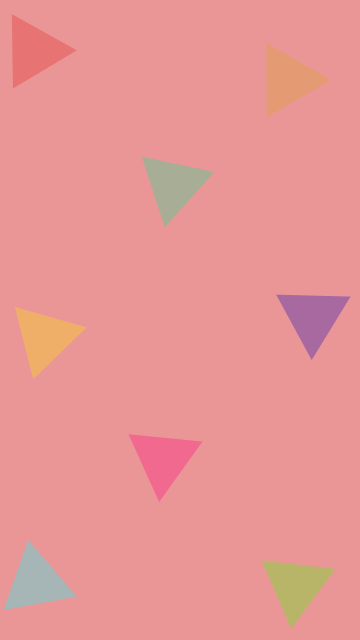
Write a Shadertoy shader that draws this background.

```glsl
float hash(float n) {
    return fract(sin(n * 12.9898) * 43758.5453);
}

// Equilateral triangle with one corner on the +x axis
float triangleDistance(vec2 p, float inradius) {
    return max(-p.x, 0.5 * p.x + 0.866 * abs(p.y)) - inradius;
}

void mainImage(out vec4 fragColor, in vec2 fragCoord) {
    // Canvas width is one unit, origin at the centre
    vec2 uv = (fragCoord - 0.5 * iResolution.xy) / iResolution.x;
    float pixel = 1.0 / iResolution.x;

    vec3 palette[8] = vec3[8](
        vec3(0.91, 0.45, 0.45),   // coral
        vec3(0.895, 0.605, 0.45), // apricot
        vec3(0.66, 0.68, 0.59),   // sage
        vec3(0.94, 0.685, 0.41),  // amber
        vec3(0.66, 0.41, 0.63),   // violet
        vec3(0.95, 0.41, 0.565),  // pink
        vec3(0.65, 0.71, 0.71),   // blue grey
        vec3(0.72, 0.71, 0.41)    // olive
    );
    vec3 color = vec3(0.92, 0.59, 0.59);

    // Staggered rows from the top: a left and right pair, then one in the middle
    for (int i = 0; i < 8; i++) {
        int slot = i % 3;
        float row = float(2 * (i / 3) + slot / 2);
        float side = slot == 2 ? 0.0 : float(2 * slot - 1);
        float seed = float(i) + 1.0;

        vec2 jitter = vec2(hash(seed), hash(seed + 17.0)) - 0.5;
        vec2 center = vec2(0.36 * side - 0.02, 0.35 * (2.0 - row)) + 0.1 * jitter;

        float angle = mix(-0.52, 0.76, hash(seed + 41.0));
        float c = cos(angle), s = sin(angle);
        vec2 p = mat2(c, -s, s, c) * (uv - center);

        float d = triangleDistance(p, 0.0597);
        color = mix(color, palette[i], clamp(0.5 - d / pixel, 0.0, 1.0));
    }

    fragColor = vec4(color, 1.0);
}
```
